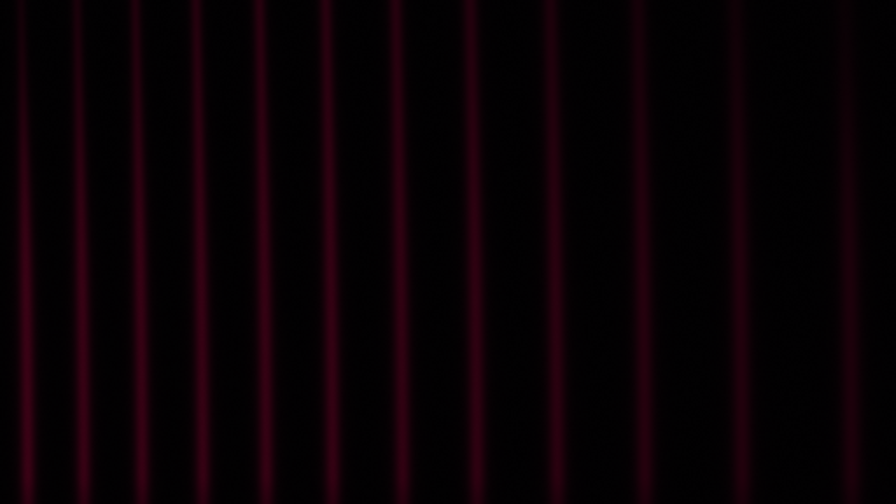
Write a WebGL 1 fragment shader that draws this background.

```glsl
precision highp float;

// Twelve soft crimson folds hanging on a near-black curtain.
// A loop sums one glowing band per fold; spacing and softness grow to the
// right, while each band leans left and fades towards the top.

#define FOLDS 12
#define FIRST_X 0.0312
#define LEAN 0.0078
#define CORE_WIDTH 0.0056
#define SKIRT 0.16
#define PEAK 0.195
#define GRAIN 0.003
#define FOLD_TINT vec3(1.0, 0.02, 0.34)
#define BACKDROP vec3(0.006, 0.002, 0.006)

uniform vec2 u_resolution;

float hash(vec2 p) {
  vec3 q = fract(vec3(p.xyx) * 0.1031);
  q += dot(q, q.yzx + 33.33);
  return fract((q.x + q.y) * q.z);
}

// Fold centre: t runs 0..1 over the row, gaps widen to the right.
float foldCentre(float t, float y) {
  float base = FIRST_X + t * (0.673 + 0.1576 * t + 0.0887 * t * t * t * t);
  return base - LEAN * pow(y, 1.6);
}

// Brightness along a fold: outer folds lose more light at the top.
float foldLight(float t, float y) {
  float side = 2.0 * t - 1.0;
  float topLoss = 0.25 + 0.47 * side * side;
  float rowLight = 1.08 - 0.2 * t - 0.36 * t * t * t;
  float variation = 0.96 + 0.08 * hash(vec2(t * 11.0, 3.0));
  return rowLight * variation * (1.0 - topLoss * smoothstep(0.4, 1.05, y));
}

// Gaussian core with a wider, faint skirt.
float foldProfile(float d, float width) {
  float r = d / width;
  return (1.0 - SKIRT) * exp(-0.5 * r * r) + SKIRT * exp(-0.13 * r * r);
}

void main() {
  vec2 uv = gl_FragCoord.xy / u_resolution;

  float glow = 0.0;
  for (int i = 0; i < FOLDS; i++) {
    float t = float(i) / float(FOLDS - 1);
    // Left folds taper upwards, right folds are broader.
    float taper = 1.0 - 0.3 * (1.0 - t) * smoothstep(0.3, 1.0, uv.y);
    float width = CORE_WIDTH * (1.0 + 0.35 * t * t) * taper;
    glow += foldProfile(uv.x - foldCentre(t, uv.y), width) * foldLight(t, uv.y);
  }

  // Slight dimming at the hem, then fine grain to hide banding.
  glow *= 0.75 + 0.25 * smoothstep(0.0, 0.06, uv.y);
  float grain = hash(floor(uv * vec2(512.0, 288.0))) - 0.5;
  vec3 colour = BACKDROP + FOLD_TINT * PEAK * glow + GRAIN * grain;
  gl_FragColor = vec4(max(colour, 0.0), 1.0);
}
```
